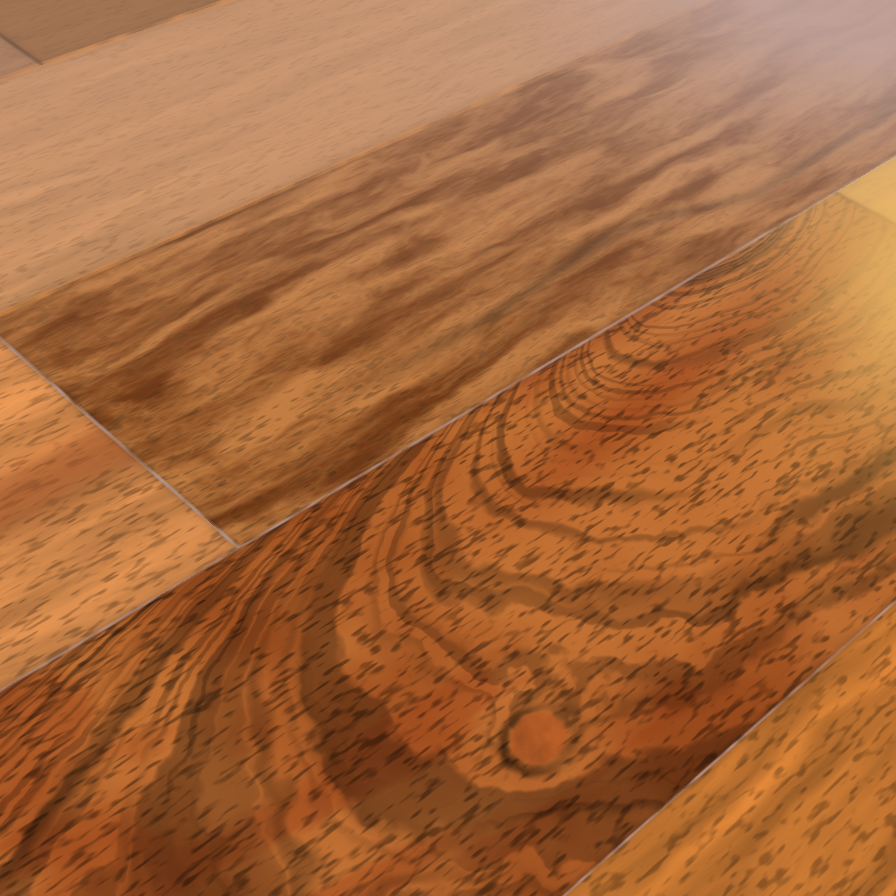
This texture is drawn by a WebGL 1 fragment shader. Its source:

```glsl
precision highp float;
// Varnished hardwood floor seen at a slant: two vanishing points give plank
// coordinates (along, row); value noise draws fibres and pores, and a field of
// nested ovals draws the figured plank with its knot. Haze and a glint go on top.
uniform vec2 u_resolution;

float hash(vec2 p) {
  vec3 q = fract(p.xyx * vec3(0.1031, 0.1030, 0.0973));
  q += dot(q, q.yzx + 33.33);
  return fract((q.x + q.y) * q.z);
}

float noise(vec2 p) {
  vec2 i = floor(p), f = fract(p);
  f = f * f * (3.0 - 2.0 * f);
  return mix(mix(hash(i), hash(i + vec2(1, 0)), f.x),
             mix(hash(i + vec2(0, 1)), hash(i + vec2(1, 1)), f.x), f.y);
}

float fbm(vec2 p) {
  float sum = 0.0, gain = 0.533;
  for (int i = 0; i < 4; i++) {
    sum += gain * noise(p);
    p = p * 2.03 + 17.1;
    gain *= 0.5;
  }
  return sum;
}

// Soft line of a given half width around distance d
float line(float d, float halfWidth) {
  float soft = 0.7 / u_resolution.y + 0.0006;
  return 1.0 - smoothstep(halfWidth - soft, halfWidth + soft, d);
}

// Plank with oval growth rings that bunch up along its upper edge
vec3 figuredPlank(vec2 p, float pores) {
  vec2 q = p - vec2(0.833, 0.707);
  float a = dot(q, vec2(-0.86, -0.51));
  float b = max(dot(q, vec2(0.51, -0.86)) + 0.075, 0.01);
  vec2 k = mat2(0.92, -0.39, 0.39, 0.92) * (p - vec2(0.602, 0.177));
  float knot = length(k * vec2(1.0, 1.35)) + 0.035 * (fbm(p * 22.0) - 0.5);

  float ring = log((0.17 * a * a + b * b) / b);
  ring += 0.24 * (fbm(p * 5.0) - 0.5) + 0.07 * (fbm(p * 24.0) - 0.5);
  ring -= 0.20 * exp(-knot * knot * 110.0);
  float broad = noise(vec2(ring * 15.0 + 40.0, a * 2.5 + 9.0));
  float fine = noise(vec2(ring * 42.0 + 90.0, a * 4.0 + 5.0));

  vec3 color = mix(vec3(0.76, 0.44, 0.20), vec3(0.60, 0.29, 0.11), smoothstep(0.25, 0.75, fbm(p * 5.0 + 3.0)));
  float red = smoothstep(0.54, 0.72, fbm(vec2(a * 4.0 + 8.0, b * 15.0)));
  float band = exp(-pow((b - 0.13 - 0.12 * a) / 0.035, 2.0)) * smoothstep(0.5, 0.2, a);
  color = mix(color, vec3(0.58, 0.23, 0.08), max(0.4 * red, 0.6 * band));
  color *= 1.0 - 0.30 * smoothstep(0.56, 0.86, broad);
  color *= 1.0 - 0.22 * smoothstep(0.45, 0.85, fine);
  color *= 1.0 - 0.36 * smoothstep(0.5, 0.85, pores);

  // Knot: a dark rim, thicker at its left, around an orange heart
  float rim = exp(-pow((knot - 0.044) / 0.008, 2.0));
  color *= 1.0 - rim * (0.18 + 0.3 * smoothstep(0.03, -0.04, k.x));
  vec3 heart = vec3(0.69, 0.35, 0.15) * (0.82 + 0.3 * fbm(p * 50.0));
  return mix(color, heart, 1.0 - smoothstep(0.030, 0.040, knot));
}

void main() {
  vec2 p = gl_FragCoord.xy / u_resolution;

  // Slopes towards the two vanishing points become floor coordinates
  float m = (1.846 - p.y) / (2.708 - p.x);
  float n = (2.359 - p.y) / (p.x + 1.98);
  float row = (1.0 / (m + 0.07) - 1.044) / 0.455;
  float along = 1.0 / (n - 0.109);
  float plank = floor(row);

  // End joint of each row; rows without one get a distant value
  float joint = 9.0;
  if (plank == 0.0) joint = 2.32;
  else if (plank == 1.0) joint = 1.302;
  else if (plank == 3.0) joint = 1.675;
  bool beyond = along > joint;

  // Fibres, mottling and pores, softer with distance
  vec2 g = vec2(along, row + (beyond ? 30.0 : 10.0));
  float crisp = mix(1.0, 0.3, smoothstep(0.4, 0.9, p.y));
  float warp = fbm(g * vec2(5.0, 6.0));
  float fibres = fbm(vec2(g.x * 4.0, g.y * 22.0 + 2.0 * warp));
  float pores = 0.6 * noise(g * vec2(62.0, 125.0) + warp) + 0.4 * noise(g * vec2(95.0, 190.0) + 7.0);

  vec3 color;
  if (plank == 0.0 && !beyond) {
    color = figuredPlank(p, pores);
  } else if (plank == 1.0 && beyond) {
    float mottle = fbm(vec2(g.x * 8.0, g.y * 13.0) + 3.5 * warp);
    float tone = 0.45 * fibres + 0.55 * mottle + 0.18 * (pores - 0.5);
    color = mix(vec3(0.43, 0.22, 0.085), vec3(0.76, 0.49, 0.26), smoothstep(0.22, 0.72, tone));
    float vein = abs(row - 1.2 - 0.16 * (noise(vec2(along * 4.0, 3.0)) - 0.5));
    color *= 1.0 - 0.25 * exp(-vein * vein * 1800.0) * smoothstep(1.4, 1.8, along);
    color *= 1.0 - 0.28 * crisp * smoothstep(0.5, 0.85, pores);
  } else {
    color = vec3(0.75, 0.45, 0.19);
    if (plank == 0.0) color = vec3(0.85, 0.61, 0.31);
    else if (plank == 1.0) color = vec3(0.80, 0.52, 0.29);
    else if (plank == 2.0) color = vec3(0.79, 0.55, 0.35);
    else if (plank == 3.0) color = beyond ? vec3(0.58, 0.37, 0.19) : vec3(0.64, 0.44, 0.29);
    color *= 1.0 + 0.55 * crisp * (fibres - 0.5);
    color *= 1.0 - 0.25 * crisp * smoothstep(0.5, 0.85, pores);
    if (plank == 1.0) color = mix(color, vec3(0.62, 0.32, 0.16), 0.6 * exp(-pow((row - 1.43 - 0.1 * (warp - 0.5)) / 0.09, 2.0)));
  }

  // Long seams and end joints, with a dark edge and a worn pale filling
  float seam = floor(row + 0.5);
  float seamSlope = 1.0 / (1.044 + 0.455 * seam) - 0.07;
  float seamDist = abs(m - seamSlope) * (2.708 - p.x) / sqrt(1.0 + m * m);
  float jointDist = abs(n - 0.109 - 1.0 / joint) * (p.x + 1.98) / sqrt(1.0 + n * n);
  float wear = 0.25 + 0.7 * noise(p * 60.0);
  color *= 1.0 - 0.22 * exp(-min(seamDist, jointDist) * 260.0);
  vec3 filling = seam > 1.5 ? vec3(0.83, 0.52, 0.25) : vec3(0.72, 0.59, 0.56);
  color = mix(color, filling, wear * line(seamDist, seam > 1.5 ? 0.0030 : 0.0015));
  vec3 jointColor = plank == 1.0 ? vec3(0.70, 0.60, 0.58) : vec3(0.36, 0.22, 0.13);
  color = mix(color, jointColor, wear * line(jointDist, 0.0019));

  // Cool window haze at the top, warm glint at the right
  vec2 corner = p - vec2(1.0, 1.04);
  float haze = 0.30 * smoothstep(0.5, 0.95, p.y) + 0.75 * exp(-dot(corner, corner * vec2(8.0, 26.0)));
  color = mix(color, vec3(0.76, 0.65, 0.63), min(haze, 0.9));
  vec2 glint = (p - vec2(1.03, 0.69)) * vec2(6.5, 4.8);
  if (plank == 0.0) color = mix(color, vec3(0.93, 0.73, 0.41), 0.88 * exp(-dot(glint, glint)));
  gl_FragColor = vec4(color, 1.0);
}
```
